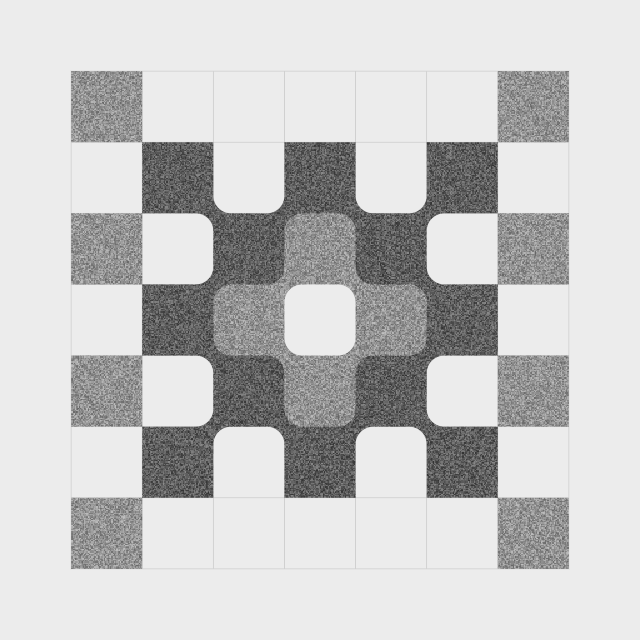
Give the GLSL for this pattern, as a three.js fragment shader.

```glsl
// Draws a grainy gray checkered tile with a rounded cross on a thin-lined 7 by 7 grid.
varying vec2 vUv;

const vec3 PAPER = vec3(0.927);
const vec3 LINE = vec3(0.79);
const float DARK = 0.37;
const float LIGHT = 0.575;
const float CELLS = 9.0;          // cells across the whole canvas
const float CORNER = 0.25;        // corner radius, in cells
const float SOFT = 0.009;         // edge smoothing, in cells
const float LINE_HALF = 0.005;
const float GRAIN_CELLS = 512.0;  // grain cells across the canvas
const float GRAIN_AMOUNT = 0.36;

float fill(float dist) {
  return 1.0 - smoothstep(-SOFT, SOFT, dist);
}

float roundBox(vec2 p, vec2 halfSize, float radius) {
  vec2 d = abs(p) - halfSize + radius;
  return length(max(d, 0.0)) + min(max(d.x, d.y), 0.0) - radius;
}

// Union of two shapes with a round fillet where they meet
float filletUnion(float a, float b, float radius) {
  vec2 u = max(radius - vec2(a, b), 0.0);
  return max(radius, min(a, b)) - length(u);
}

float hash(vec2 cell) {
  vec3 h = fract(cell.xyx * vec3(0.1031, 0.1030, 0.0973));
  h += dot(h, h.yzx + 33.33);
  return fract((h.x + h.y) * h.z);
}

// Two layers of cell noise, centered on zero
float grain(vec2 uv, float scale) {
  float fine = hash(floor(uv * scale));
  float coarse = hash(floor(uv * scale * 0.7) + 91.0);
  return mix(fine, coarse, 0.35) - 0.5;
}

// Thin rules on every cell edge within the given half extent
float gridLines(vec2 p, float extent) {
  vec2 edge = abs(fract(p) - 0.5);
  float rule = min(edge.x, edge.y) - LINE_HALF;
  vec2 a = abs(p);
  return fill(max(rule, max(a.x, a.y) - extent - LINE_HALF));
}

// Alternating squares down the two outer columns
float sideSquares(vec2 a) {
  vec2 d = abs(vec2(a.x - 3.0, mod(a.y, 2.0) - 1.0));
  return max(max(d.x, d.y) - 0.5, a.y - 3.5);
}

// Dark square with rounded notches cut in from each side
float notchedSquare(vec2 a, float radius) {
  vec2 folded = vec2(min(a.x, a.y), max(a.x, a.y));
  float notch = roundBox(folded - vec2(1.0, 2.5), vec2(0.5, 1.0), radius);
  return max(folded.y - 2.5, -notch);
}

float roundCross(vec2 p, float radius) {
  float upright = roundBox(p, vec2(0.5, 1.5), radius);
  float level = roundBox(p, vec2(1.5, 0.5), radius);
  return filletUnion(upright, level, radius);
}

void main() {
  vec2 p = (vUv - 0.5) * CELLS;
  vec2 a = abs(p);
  float speckle = grain(vUv, GRAIN_CELLS) * GRAIN_AMOUNT;
  vec3 darkInk = vec3(DARK + speckle);
  vec3 lightInk = vec3(LIGHT + speckle);

  // Paper and rules
  vec3 color = mix(PAPER, LINE, gridLines(p, 3.5));

  // Grainy shapes, then the clear center
  color = mix(color, lightInk, fill(sideSquares(a)));
  color = mix(color, darkInk, fill(notchedSquare(a, CORNER)));
  color = mix(color, lightInk, fill(roundCross(p, CORNER)));
  color = mix(color, PAPER, fill(roundBox(p, vec2(0.5), CORNER)));

  gl_FragColor = vec4(color, 1.0);
}
```
